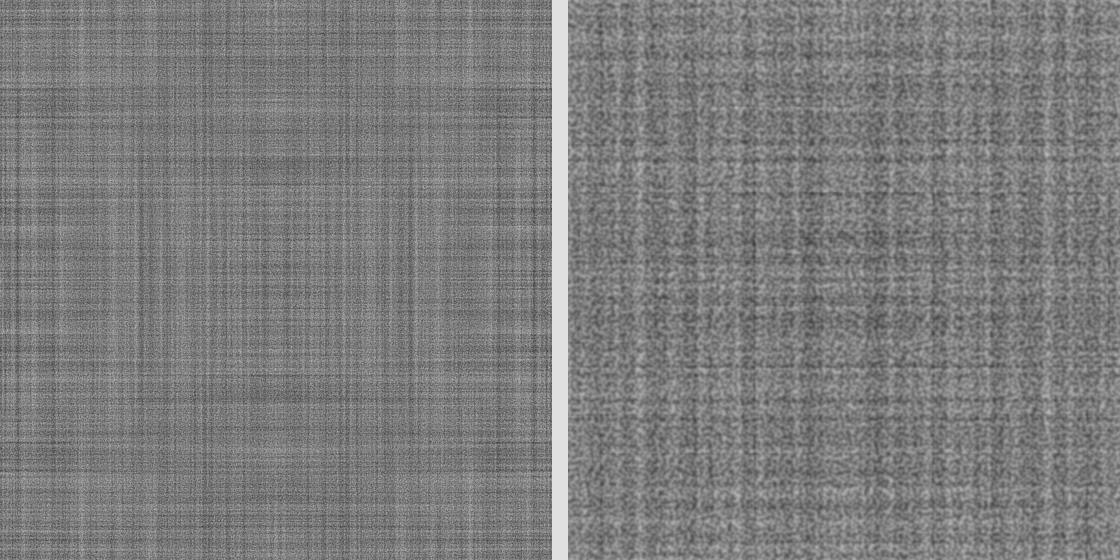
Left, the full canvas; right, a detail of the centre.
This texture is drawn by a Shadertoy shader. Its source:

```glsl
// Grey woven linen: crossed, mirrored threads of uneven tone under fine grain.

const vec3  CLOTH_COLOR     = vec3(0.481);
const float THREAD_CONTRAST = 0.024;  // tone spread of the finest threads
const float BAND_FALLOFF    = 0.56;   // tone of each wider band to the last
const float GRAIN_CONTRAST  = 0.047;  // tone spread of the fibre grain
const float SLUB_DEPTH      = 0.05;   // darkening of the rare heavy threads
const float THREAD_FREQ     = 263.0;  // finest threads per canvas height
const float SLUB_FREQ       = 211.0;  // candidate heavy threads per height
const float GRAIN_FREQ      = 397.0;  // grain cells per canvas height
const float GRAIN_ANGLE     = 0.55;   // turns the grain lattice off the weave
const float NOISE_GAIN      = 4.6;    // brings noise to about unit deviation
const float TAU             = 6.28319;

float hash(vec2 p) {
    vec3 q = fract(p.xyx * vec3(0.1031, 0.1030, 0.0973));
    q += dot(q, q.yzx + 33.33);
    return fract((q.x + q.y) * q.z);
}

// Dot product of a random unit gradient with the offset from its corner
float corner(vec2 cell, vec2 offset) {
    float angle = TAU * hash(cell);
    return dot(vec2(cos(angle), sin(angle)), offset);
}

float gradientNoise(vec2 p) {
    vec2 cell = floor(p);
    vec2 f = p - cell;
    vec2 w = f * f * f * (f * (f * 6.0 - 15.0) + 10.0);
    vec2 e = vec2(1.0, 0.0);
    float low  = mix(corner(cell, f), corner(cell + e, f - e), w.x);
    float high = mix(corner(cell + e.yx, f - e.yx), corner(cell + e.xx, f - e.xx), w.x);
    return NOISE_GAIN * mix(low, high, w.y);
}

// Long streaks: fine threads, then ever wider bands, varying slowly lengthwise
float threads(float across, float along, float seed) {
    float sum = 0.0;
    float freq = THREAD_FREQ;
    float weight = 1.0;
    for (int i = 0; i < 4; i++) {
        vec2 p = vec2(across * freq, along * 1.7);
        sum += weight * gradientNoise(p + seed + 17.3 * float(i));
        freq *= 0.41;
        weight *= BAND_FALLOFF;
    }
    return sum;
}

// Sparse dark threads that fade in and out along their length
float slubs(float across, float along, float seed) {
    float n = gradientNoise(vec2(across * SLUB_FREQ, along * 2.1) + seed);
    return smoothstep(1.3, 2.2, n);
}

float grain(vec2 p) {
    float c = cos(GRAIN_ANGLE);
    float s = sin(GRAIN_ANGLE);
    vec2 q = mat2(c, s, -s, c) * p * GRAIN_FREQ;
    return 0.9 * gradientNoise(q + 400.0) + 0.44 * gradientNoise(q.yx * 0.63 + 731.0);
}

void mainImage(out vec4 fragColor, in vec2 fragCoord) {
    vec2 p = (fragCoord - 0.5 * iResolution.xy) / iResolution.y;
    vec2 m = abs(p);  // the weave mirrors about both centre lines

    float weave = threads(m.x, m.y, 11.4) + threads(m.y, m.x, 153.7);
    float heavy = slubs(m.x, m.y, 67.2) + slubs(m.y, m.x, 289.6);

    float tone = THREAD_CONTRAST * weave - SLUB_DEPTH * heavy + GRAIN_CONTRAST * grain(p);
    fragColor = vec4(clamp(CLOTH_COLOR + tone, 0.0, 1.0), 1.0);
}
```
